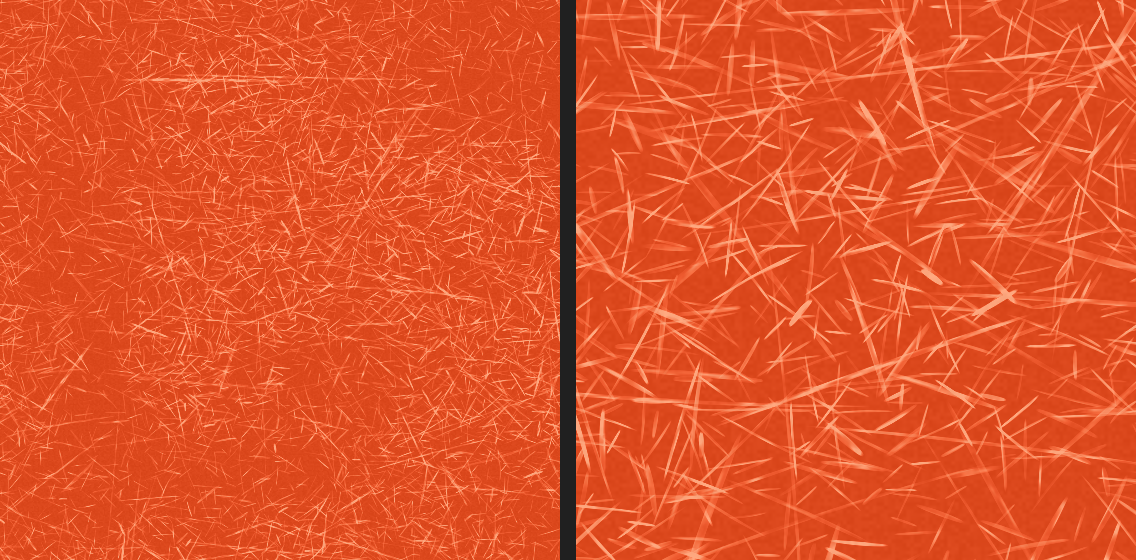
Left, the full canvas; right, a detail of the centre.
Write a WebGL 1 fragment shader that draws this texture.

```glsl
precision highp float;
// Orange sheet covered with a dense tangle of fine, pale scratches.

uniform vec2 u_resolution;

#define TINY_CELLS 42.0
#define SHORT_CELLS 23.0
#define MEDIUM_CELLS 9.0
#define LONG_CELLS 4.0
#define HALF_WIDTH 0.0012
#define BRIGHTNESS 1.0
#define STREAK_SCALE vec2(95.0, 520.0)
#define PATCH_SCALE 6.0
#define LEVEL_BIAS 0.15
#define GRAIN 0.035

const float PI = 3.14159265;

float hash(vec2 p) {
  return fract(sin(dot(p, vec2(127.1, 311.7))) * 43758.5453);
}

vec4 hash4(vec2 p, float seed) {
  float n = dot(p, vec2(127.1, 311.7)) + seed * 74.7;
  return fract(sin(vec4(n, n + 19.3, n + 47.9, n + 83.1)) * 43758.5453);
}

float noise(vec2 p) {
  vec2 i = floor(p);
  vec2 f = fract(p);
  f = f * f * (3.0 - 2.0 * f);
  return mix(mix(hash(i), hash(i + vec2(1.0, 0.0)), f.x),
             mix(hash(i + vec2(0.0, 1.0)), hash(i + vec2(1.0, 1.0)), f.x), f.y);
}

// One layer of tapered, slightly bent scratches, screened over the given tone.
float addScratches(float tone, vec2 p, float cells, float count,
                   float widthScale, float gain, float seed) {
  vec2 q = p * cells;
  float soft = 0.55 / min(u_resolution.x, u_resolution.y);
  for (int j = -1; j <= 1; j++) {
    for (int i = -1; i <= 1; i++) {
      vec2 cell = floor(q) + vec2(float(i), float(j));
      for (int k = 0; k < 4; k++) {
        if (float(k) >= count) break;
        vec4 place = hash4(cell, seed + float(k));
        vec4 look = hash4(cell + 57.0, seed + float(k) + 0.37);

        // Angles lean a little towards the horizontal.
        float angle = PI * place.z - LEVEL_BIAS * sin(2.0 * PI * place.z);
        vec2 dir = vec2(cos(angle), sin(angle));
        vec2 centre = cell + place.xy;
        vec2 d = q - centre;
        float halfLength = mix(0.35, 0.98, place.w * place.w);
        float along = dot(d, dir);
        float u = along / halfLength;
        if (abs(u) >= 1.0) continue;

        float bend = (look.x - 0.5) * 0.09 * halfLength * u * u;
        float across = (dot(d, vec2(-dir.y, dir.x)) + bend) / cells;
        float width = HALF_WIDTH * widthScale * mix(0.65, 2.0, pow(look.y, 4.0));
        width *= sqrt(1.0 - u * u);
        if (abs(across) > width + soft) continue;

        // Some patches of the sheet are scratched less than others.
        float patchAmount = noise(centre / cells * PATCH_SCALE + 3.0);
        if (look.w > 0.4 + 0.9 * patchAmount) continue;

        float cover = 1.0 - smoothstep(width - soft, width + soft, abs(across));
        cover *= smoothstep(0.0, 0.25, 1.0 - abs(u));
        vec2 fibre = vec2(along / cells, across) * STREAK_SCALE;
        float glint = noise(fibre + look.xz * 91.0);
        float streak = 0.25 + 1.5 * glint * glint;
        float strength = BRIGHTNESS * gain * mix(0.35, 1.1, look.z * look.z);
        strength *= mix(0.75, 1.25, patchAmount);
        tone += (1.0 - tone) * clamp(cover * streak * strength, 0.0, 1.0);
      }
    }
  }
  return tone;
}

// Deep orange through coral to pale peach.
vec3 sheetColour(float tone) {
  vec3 ground = vec3(0.86, 0.28, 0.11);
  vec3 faint = vec3(0.93, 0.35, 0.18);
  vec3 coral = vec3(0.96, 0.43, 0.25);
  vec3 bright = vec3(0.97, 0.51, 0.34);
  vec3 peach = vec3(0.99, 0.65, 0.49);
  vec3 c = mix(ground, faint, smoothstep(0.0, 0.22, tone));
  c = mix(c, coral, clamp((tone - 0.22) / 0.18, 0.0, 1.0));
  c = mix(c, bright, clamp((tone - 0.4) / 0.18, 0.0, 1.0));
  return mix(c, peach, clamp((tone - 0.58) / 0.27, 0.0, 1.0));
}

void main() {
  vec2 p = gl_FragCoord.xy / min(u_resolution.x, u_resolution.y);

  float tone = 0.0;
  tone = addScratches(tone, p, TINY_CELLS, 2.0, 0.85, 1.0, 1.0);
  tone = addScratches(tone, p, SHORT_CELLS, 4.0, 1.0, 1.0, 11.0);
  tone = addScratches(tone, p, MEDIUM_CELLS, 4.0, 1.05, 0.95, 23.0);
  tone = addScratches(tone, p, LONG_CELLS, 4.0, 1.3, 0.9, 37.0);

  // Fine grain over the whole sheet.
  float grain = (noise(p * 450.0) - 0.5) * GRAIN;
  gl_FragColor = vec4(sheetColour(tone) + grain, 1.0);
}
```
